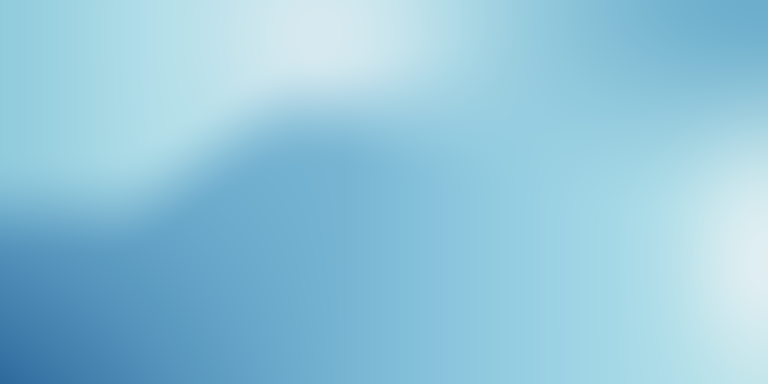
This background is drawn by a Shadertoy shader. Its source:

```glsl
// Soft blue sky wash: a diagonal deep-blue-to-aqua ramp lies below a pale
// upper layer, joined along a blurred S-shaped edge, with two white glows.
// Each layer is a smooth blend; positions run from 0 to 1 across the canvas.

// Lower ramp, as the three controls of a quadratic curve
const vec3 DEEP_BLUE = vec3(0.18, 0.41, 0.61);
const vec3 MID_BLUE  = vec3(0.53, 0.815, 0.92);
const vec3 PALE_AQUA = vec3(0.73, 0.89, 0.91);
const float RAMP_LIFT = 0.60;   // how much height brightens the left side
const float LIFT_END  = 0.45;   // where that brightening ends

// Upper layer, from left to right
const vec3 SOFT_TEAL  = vec3(0.555, 0.79, 0.86);
const vec3 LIGHT_AQUA = vec3(0.69, 0.87, 0.91);
const vec3 SKY_BLUE   = vec3(0.42, 0.68, 0.80);

// Edge between the layers
const vec2 EDGE_HEIGHT = vec2(0.465, 0.71);  // left, right
const vec2 EDGE_BLUR   = vec2(0.145, 0.30);  // left, right

// Glows
const vec3 TOP_GLOW    = vec3(0.84, 0.915, 0.94);
const vec2 TOP_CENTER  = vec2(0.415, 0.91);
const vec2 TOP_RADIUS  = vec2(0.145, 0.32);
const vec3 SIDE_GLOW   = vec3(0.88, 0.935, 0.95);
const vec2 SIDE_CENTER = vec2(1.0, 0.32);
const vec2 SIDE_RADIUS = vec2(0.098, 0.275);

float glow(vec2 uv, vec2 center, vec2 radius) {
    vec2 d = (uv - center) / radius;
    return exp(-dot(d, d));
}

vec3 lowerRamp(vec2 uv) {
    float lift = RAMP_LIFT * uv.y * max(0.0, 1.0 - uv.x / LIFT_END);
    float t = clamp(uv.x + lift, 0.0, 1.0);
    return mix(mix(DEEP_BLUE, MID_BLUE, t), mix(MID_BLUE, PALE_AQUA, t), t);
}

vec3 upperLayer(vec2 uv) {
    vec3 color = mix(SOFT_TEAL, LIGHT_AQUA, smoothstep(-0.05, 0.24, uv.x));
    color = mix(color, SKY_BLUE, smoothstep(0.45, 1.0, uv.x));
    return mix(color, TOP_GLOW, glow(uv, TOP_CENTER, TOP_RADIUS));
}

void mainImage(out vec4 fragColor, in vec2 fragCoord) {
    vec2 uv = fragCoord / iResolution.xy;

    // Blurred edge that rises, then widens to the right
    float edge = mix(EDGE_HEIGHT.x, EDGE_HEIGHT.y, smoothstep(0.13, 0.40, uv.x));
    float blur = mix(EDGE_BLUR.x, EDGE_BLUR.y, smoothstep(0.40, 0.80, uv.x));
    float above = smoothstep(-blur, blur, uv.y - edge);

    vec3 color = mix(lowerRamp(uv), upperLayer(uv), above);
    color = mix(color, SIDE_GLOW, glow(uv, SIDE_CENTER, SIDE_RADIUS));
    fragColor = vec4(color, 1.0);
}
```
